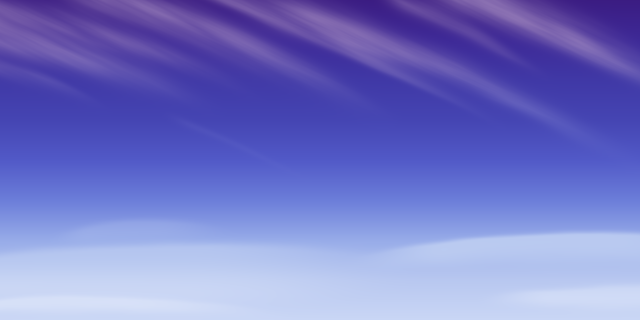
Give the GLSL for this texture, as a Shadertoy shader.

```glsl
// Dusk sky: a vertical gradient, slanting violet cirrus and pale low cloud banks.
// Every cloud is a soft stroke along a bent line, with its own upper and lower
// softness; stretched gradient noise combs the cirrus into fine fibres.

const int WISPS = 9;
const int BANKS = 6;
const float FIBRE_CONTRAST = 1.1;
const float FIBRE_SLOPE = 0.47;
const float EDGE_WOBBLE = 0.022;
const vec3 WISP_HIGH = vec3(0.60, 0.50, 0.73);
const vec3 WISP_LOW = vec3(0.45, 0.48, 0.82);
const vec3 BANK_HIGH = vec3(0.76, 0.82, 0.95);
const vec3 BANK_LOW = vec3(0.88, 0.91, 0.98);

// Sky colours at equal steps from the horizon upward
const vec3 SKY[9] = vec3[9](
    vec3(0.79, 0.84, 0.96), vec3(0.72, 0.78, 0.94), vec3(0.59, 0.67, 0.91),
    vec3(0.42, 0.49, 0.85), vec3(0.32, 0.35, 0.78), vec3(0.27, 0.27, 0.70),
    vec3(0.25, 0.22, 0.65), vec3(0.24, 0.16, 0.59), vec3(0.23, 0.11, 0.51));

// Stroke ends: start xy, end xy, in canvas heights
const vec4 WISP_ENDS[WISPS] = vec4[WISPS](
    vec4(-0.25, 1.00, 0.85, 0.69), vec4(-0.30, 0.93, 0.72, 0.65),
    vec4(-0.20, 0.83, 0.36, 0.65), vec4(0.10, 1.08, 1.28, 0.60),
    vec4(0.50, 1.08, 1.62, 0.57), vec4(0.70, 1.00, 2.10, 0.42),
    vec4(1.15, 1.04, 1.75, 0.73), vec4(1.25, 1.06, 2.30, 0.60),
    vec4(0.50, 0.65, 1.00, 0.42));
// Stroke shape: bend, softness above, softness below, opacity
const vec4 WISP_SHAPE[WISPS] = vec4[WISPS](
    vec4(0.047, 0.050, 0.050, 0.58), vec4(0.030, 0.070, 0.050, 0.60),
    vec4(0.030, 0.020, 0.035, 0.32), vec4(0.050, 0.060, 0.070, 0.65),
    vec4(0.030, 0.050, 0.022, 0.55), vec4(0.068, 0.055, 0.045, 0.68),
    vec4(0.020, 0.035, 0.030, 0.38), vec4(0.045, 0.080, 0.045, 0.78),
    vec4(0.000, 0.014, 0.014, 0.13));

const vec4 BANK_ENDS[BANKS] = vec4[BANKS](
    vec4(0.15, 0.25, 0.75, 0.27), vec4(-0.40, 0.13, 1.40, 0.17),
    vec4(1.05, 0.178, 2.60, 0.178), vec4(-0.30, 0.10, 1.30, 0.10),
    vec4(-0.35, 0.01, 0.95, 0.00), vec4(1.48, 0.06, 2.60, 0.06));
const vec4 BANK_SHAPE[BANKS] = vec4[BANKS](
    vec4(0.040, 0.015, 0.050, 0.22), vec4(0.068, 0.022, 0.150, 0.60),
    vec4(0.085, 0.012, 0.085, 0.80), vec4(0.030, 0.040, 0.070, 0.30),
    vec4(0.060, 0.012, 0.040, 0.65), vec4(0.035, 0.016, 0.055, 0.60));

vec2 hashGradient(vec2 cell) {
    vec2 q = vec2(dot(cell, vec2(127.1, 311.7)), dot(cell, vec2(269.5, 183.3)));
    return 2.0 * fract(sin(q) * 43758.5) - 1.0;
}

float gradientNoise(vec2 p) {
    vec2 i = floor(p), f = fract(p);
    vec2 u = f * f * f * (f * (f * 6.0 - 15.0) + 10.0);
    vec2 e = vec2(0.0, 1.0);
    float low = mix(dot(hashGradient(i), f),
                    dot(hashGradient(i + e.yx), f - e.yx), u.x);
    float high = mix(dot(hashGradient(i + e.xy), f - e.xy),
                     dot(hashGradient(i + e.yy), f - e.yy), u.x);
    return mix(low, high, u.y);
}

float fbm(vec2 p) {
    float sum = 0.0, gain = 0.6;
    for (int i = 0; i < 4; i++) {
        sum += gain * gradientNoise(p);
        p = p * vec2(1.7, 2.1) + 7.3;
        gain *= 0.5;
    }
    return sum;
}

vec3 skyColour(float y) {
    float s = clamp(y, 0.0, 0.9999) * 8.0;
    int i = int(s);
    return mix(SKY[i], SKY[i + 1], fract(s));
}

// Position along a stroke (x) and height above its bent line (y)
vec2 strokeSpace(vec2 p, vec4 ends, float bend) {
    float t = clamp((p.x - ends.x) / (ends.z - ends.x), 0.0, 1.0);
    return vec2(t, p.y - mix(ends.y, ends.w, t) - bend * 4.0 * t * (1.0 - t));
}

float wispCover(vec2 p, vec4 ends, vec4 shape) {
    vec2 s = strokeSpace(p, ends, shape.x);
    float width = (s.y > 0.0 ? shape.y : shape.z) * mix(1.15, 0.5, s.x);
    float fade = smoothstep(0.0, 0.2, s.x) * (1.0 - smoothstep(0.5, 1.0, s.x));
    return shape.w * fade * exp(-pow(abs(s.y) / width, 2.0));
}

// Banks have a crisp crown and a flatter, wider underside
float bankCover(vec2 p, vec4 ends, vec4 shape) {
    vec2 s = strokeSpace(p, ends, shape.x);
    float body = 0.25 + 3.0 * s.x * (1.0 - s.x);
    float d = s.y > 0.0 ? s.y / shape.y : -s.y / (shape.z * body);
    float fade = smoothstep(0.0, 0.22, s.x) * (1.0 - smoothstep(0.55, 1.0, s.x));
    return shape.w * fade * exp(-pow(d, s.y > 0.0 ? 2.0 : 3.0));
}

void mainImage(out vec4 fragColor, in vec2 fragCoord) {
    vec2 p = fragCoord / iResolution.y;
    vec3 colour = skyColour(p.y);

    // Cirrus fibres run along the falling strokes
    vec2 flow = vec2(p.x - 0.4 * p.y, p.y + FIBRE_SLOPE * p.x);
    float fibre = fbm(flow * vec2(2.2, 15.0));
    float drift = EDGE_WOBBLE * gradientNoise(flow * vec2(3.0, 7.0) + 19.0);
    float clear = 1.0;
    for (int i = 0; i < WISPS; i++)
        clear *= 1.0 - wispCover(p + vec2(0.0, drift), WISP_ENDS[i], WISP_SHAPE[i]);
    float cirrus = clamp((1.0 - clear) * (0.95 + FIBRE_CONTRAST * fibre), 0.0, 0.85);
    colour = mix(colour, mix(WISP_LOW, WISP_HIGH, smoothstep(0.5, 0.95, p.y)), cirrus);

    // Low banks, gently rippled
    float ripple = 0.014 * fbm(p * vec2(3.0, 12.0) + 4.0);
    vec3 bankColour = mix(BANK_LOW, BANK_HIGH, smoothstep(0.03, 0.2, p.y));
    for (int i = 0; i < BANKS; i++)
        colour = mix(colour, bankColour,
                     bankCover(p + vec2(0.0, ripple), BANK_ENDS[i], BANK_SHAPE[i]));

    fragColor = vec4(colour, 1.0);
}
```
